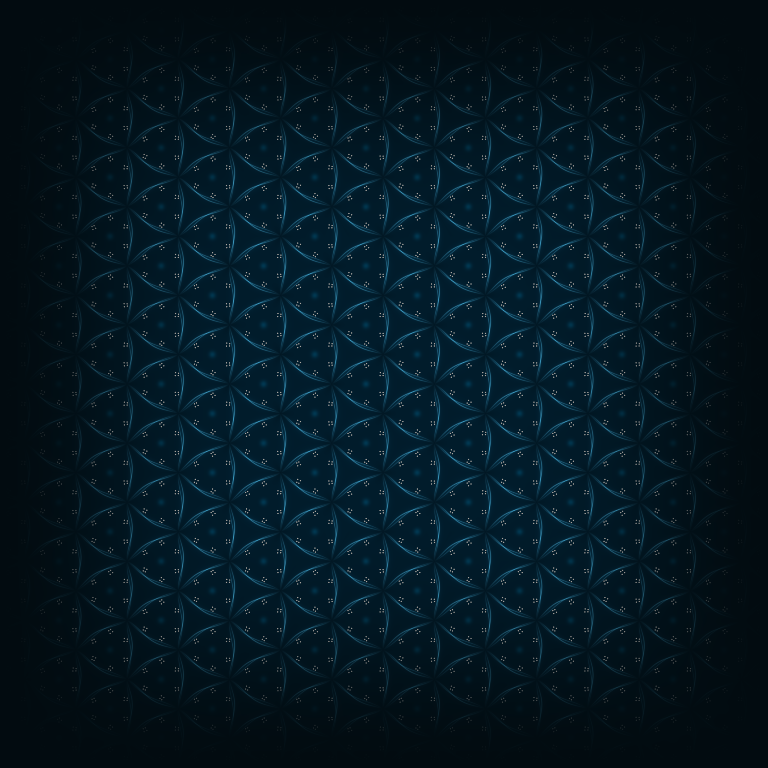
Reproduce this pattern procedurally as a WebGL 2 fragment shader.

```glsl
#version 300 es
precision highp float;
// Triangular web of bowed, glowing strands with paired clusters of pale specks.
// Each pixel is folded into its nearest hexagonal cell, then into one of three
// equal sectors. A vignette fades the light to nothing so the borders join.

uniform vec2 u_resolution;
out vec4 fragColor;

const float PI = 3.14159;
const float ROWS = 13.0;
const float COLUMNS = 15.0;

// Offset from the nearest point of a staggered lattice
vec2 nearestCell(vec2 p) {
  vec2 period = vec2(2.0 * ROWS / COLUMNS, 1.0);
  vec2 even = p - period * round(p / period);
  vec2 q = p - 0.5 * period;
  vec2 odd = q - period * round(q / period);
  return dot(even, even) < dot(odd, odd) ? even : odd;
}

// Turns the offset into (distance outward, distance along the edge)
vec2 foldSector(vec2 d) {
  vec2 best = d;
  for (int i = 1; i < 3; i++) {
    float a = float(i) * 2.0 * PI / 3.0;
    vec2 turned = vec2(cos(a) * d.x + sin(a) * d.y, cos(a) * d.y - sin(a) * d.x);
    if (turned.x > best.x) best = turned;
  }
  return best;
}

// Soft line that never gets much thinner than a pixel
float strand(float offset, float width, float pixel) {
  float w = max(width, 0.45 * pixel);
  return exp(-offset * offset / (w * w));
}

// Four small specks around the middle of a cluster
float speckCluster(vec2 p, float pixel) {
  float light = 0.0;
  for (int i = 0; i < 4; i++) {
    float a = float(i) * 1.7 + 0.5;
    float dist = length(p - 0.034 * vec2(cos(a), sin(a)));
    light = max(light, 1.0 - smoothstep(0.011 - 0.5 * pixel, 0.011 + 0.5 * pixel, dist));
  }
  return light;
}

// Fade that is flat at the borders and in the middle; larger steepness is wider
float borderFade(vec2 uv, float steepness) {
  vec2 c = cos(PI * uv);
  vec2 fade = 1.0 - pow(c * c, vec2(steepness));
  return fade.x * fade.y;
}

void main() {
  vec2 uv = gl_FragCoord.xy / u_resolution;
  float pixel = ROWS / min(u_resolution.x, u_resolution.y);
  vec2 cell = nearestCell(uv * ROWS - vec2(0.148 * ROWS / COLUMNS, 0.0));
  vec2 sector = foldSector(cell);
  float outward = sector.x - 0.2887;
  float along = sector.y;

  // Dark ground, deeper around the six-way meeting points
  float vignette = borderFade(uv, 3.0);
  vec3 color = mix(vec3(0.006, 0.044, 0.063), vec3(0.005, 0.11, 0.17), vignette);
  float corner = length(vec2(outward, abs(along) - 0.5));
  color *= 1.0 - 0.18 * vignette * exp(-corner * corner * 40.0);

  // Strands bow outward and taper toward the meeting points
  float taper = max(cos(PI * along), 0.0);
  float bow = 0.085 * pow(taper, 1.6);
  float sway = 0.016 * sin(2.0 * PI * along);
  float lines = 0.75 * strand(outward - bow - sway, 0.01, pixel)
              + 0.5 * strand(outward - 0.75 * bow + sway, 0.009, pixel);
  float halo = exp(-abs(outward - 0.85 * bow) * 30.0);
  vec3 light = vec3(0.19, 0.37, 0.43) * lines * pow(taper, 1.3);
  light += vec3(0.005, 0.06, 0.085) * halo * taper;

  // Faint spot at the cell centre
  light += vec3(0.0, 0.11, 0.15) * exp(-dot(cell, cell) * 320.0);
  color += light * borderFade(uv, 4.0);

  // Pale specks on the inner side of each strand
  float specks = speckCluster(vec2(outward + 0.025, abs(along) - 0.165), pixel);
  color = mix(color, vec3(0.9, 0.84, 0.79), 0.75 * specks * borderFade(uv, 6.0));

  fragColor = vec4(color, 1.0);
}
```
